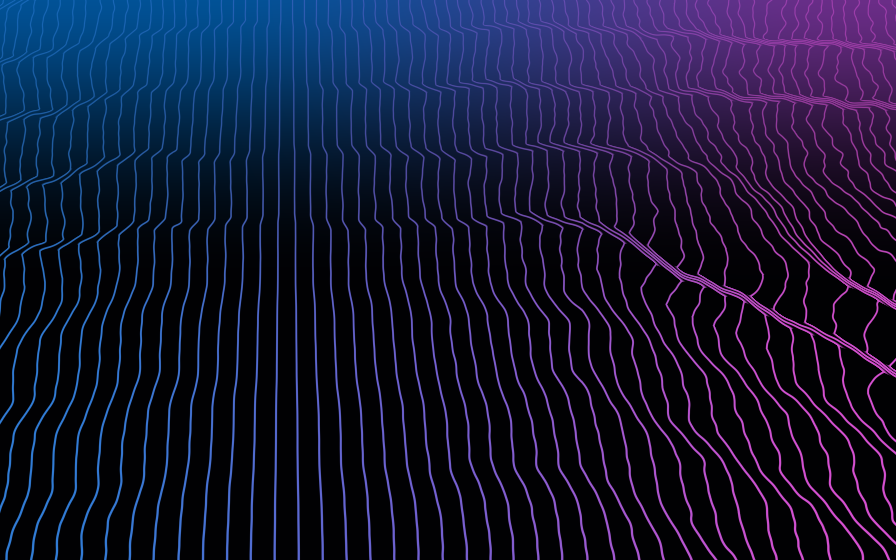
A WebGL 1 fragment shader for this background:

```glsl
precision highp float;
// Glowing perspective lines flowing over terraced ridges, blue to magenta on black.
uniform vec2 u_resolution;

// Layout, in units of canvas height
const float CENTER_X = 0.512;       // column where lines run straight
const float HORIZON_Y = 1.95;       // vanishing height above the canvas
const float LINE_SPACING = 0.0222;  // spacing per unit of depth
const float WIDTH_NEAR = 0.0021;    // half widths
const float WIDTH_FAR = 0.0010;

// Ridges
const float RIDGE_DEPTH = 1.346;    // depth of the main ridge
const float RIDGE_RATIO = 1.105;    // depth ratio between neighbours
const float RIDGE_SLOPE = 0.48;     // descent of the ridges to the right
const float WOBBLE = 0.16;
const float ROUGHNESS = 0.20;

// Colours
const vec3 BASE = vec3(0.004, 0.003, 0.012);
const vec3 GLOW_LEFT = vec3(0.0, 0.33, 0.60);
const vec3 GLOW_RIGHT = vec3(0.43, 0.18, 0.54);
const vec3 LINE_LEFT = vec3(0.20, 0.51, 0.88);
const vec3 LINE_MIDDLE = vec3(0.46, 0.40, 0.86);
const vec3 LINE_RIGHT = vec3(0.88, 0.33, 0.86);

vec2 gradientAt(vec2 cell) {
    float angle = 6.2832 * fract(sin(dot(cell, vec2(127.1, 311.7))) * 43758.5);
    return vec2(cos(angle), sin(angle));
}

float gradientNoise(vec2 p) {
    vec2 i = floor(p);
    vec2 f = p - i;
    vec2 w = f * f * f * (f * (f * 6.0 - 15.0) + 10.0);
    float a = dot(gradientAt(i), f);
    float b = dot(gradientAt(i + vec2(1.0, 0.0)), f - vec2(1.0, 0.0));
    float c = dot(gradientAt(i + vec2(0.0, 1.0)), f - vec2(0.0, 1.0));
    float d = dot(gradientAt(i + 1.0), f - 1.0);
    return mix(mix(a, b, w.x), mix(c, d, w.x), w.y);
}

// Ridge count from the main ridge, growing towards the viewer
float ridgePhase(vec2 p) {
    float lower = 1.0 - smoothstep(0.50, 0.76, p.y);
    float drop = RIDGE_SLOPE * max(p.x - 1.04, 0.0) * (0.15 + 0.85 * lower)
               + 0.2 * max(0.31 - p.x, 0.0);
    float depth = max(HORIZON_Y - p.y - drop, 0.1);
    float phase = log(depth / RIDGE_DEPTH) / log(RIDGE_RATIO);
    return phase + WOBBLE * gradientNoise(vec2(p.x * 7.0, phase * 0.6))
                 + 0.4 * WOBBLE * gradientNoise(vec2(p.x * 26.0, phase * 0.5));
}

// Terrace offset: a sharp step at each ridge, a slow return between them
float terrace(vec2 p) {
    float phase = ridgePhase(p);
    float id = floor(phase + 0.5);
    float f = phase - id;
    float right = smoothstep(0.7, 1.1, p.x);
    float strength = mix(0.95, 0.5, step(0.5, id));
    strength += 0.45 * right * (1.0 - step(0.5, abs(id)));
    strength *= 0.85 + 0.9 * gradientNoise(vec2(p.x * 3.0, id * 7.3));
    float halfStep = mix(0.08, 0.22, step(0.5, id));
    return strength * (smoothstep(-halfStep, halfStep, f) - 0.5 - f);
}

// Line coordinate: whole steps from one line to the next
float lineCoordinate(vec2 p) {
    float depth = HORIZON_Y - p.y;
    float far = smoothstep(0.2, 0.9, p.y);
    float rough = gradientNoise(vec2(p.x * 6.0, p.y * 13.0))
                + 0.5 * gradientNoise(vec2(p.x * 15.0, p.y * 34.0) + 9.0)
                + 0.3 * far * gradientNoise(p * vec2(32.0, 60.0) + 31.0);
    float shift = terrace(p) + ROUGHNESS * (0.7 + 0.6 * far) * rough;
    return (p.x - CENTER_X) / (LINE_SPACING * depth * pow(RIDGE_RATIO, shift));
}

void main() {
    vec2 p = gl_FragCoord.xy / u_resolution.y;
    float pixel = 1.0 / u_resolution.y;

    // Background glow from the top
    float across = p.x * u_resolution.y / u_resolution.x;
    float glow = pow(smoothstep(0.46, 1.06, p.y), 1.35);
    vec3 glowColor = mix(GLOW_LEFT, GLOW_RIGHT, smoothstep(0.22, 0.98, across));
    vec3 color = BASE + glowColor * glow;

    // Distance to the nearest line, from the local slope of the field
    float e = 0.5 * pixel;
    float u = lineCoordinate(p);
    vec2 slope = vec2(lineCoordinate(p + vec2(e, 0.0)) - u,
                      lineCoordinate(p + vec2(0.0, e)) - u) / e;
    float dist = abs(fract(u) - 0.5) / max(length(slope), 0.001);
    float halfWidth = mix(WIDTH_NEAR, WIDTH_FAR, p.y);
    float soft = 0.7 * pixel;
    float line = 1.0 - smoothstep(halfWidth - soft, halfWidth + soft, dist);

    // Line colour, fading into the glow
    vec3 lineColor = mix(LINE_LEFT, LINE_MIDDLE, smoothstep(0.05, 0.5, across));
    lineColor = mix(lineColor, LINE_RIGHT, smoothstep(0.42, 0.95, across));
    float opacity = mix(0.95, 0.45, smoothstep(0.35, 1.0, p.y));
    color = mix(color, lineColor, line * opacity);

    gl_FragColor = vec4(color, 1.0);
}
```
